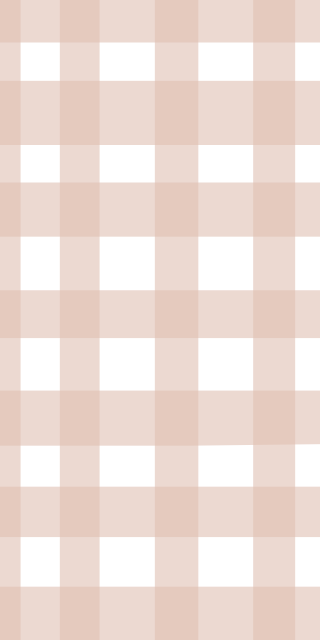
Write a Shadertoy shader that draws this pattern.

```glsl
const vec3 PAPER = vec3(1.0);
const vec3 SINGLE_TINT = vec3(0.925, 0.85, 0.82);
const vec3 CROSSED_TINT = vec3(0.898, 0.793, 0.745);

const int COLUMNS = 4;
const int ROWS = 7;
const float GRID = 384.0; // layout units across the canvas width

// Start and end of each hand-cut band, in layout units
const vec2 COLUMN_SPANS[COLUMNS] = vec2[COLUMNS](
    vec2(-9.0, 24.7), vec2(71.8, 119.5), vec2(185.8, 238.0), vec2(303.8, 354.2));
const vec2 ROW_SPANS[ROWS] = vec2[ROWS](
    vec2(-9.0, 51.0), vec2(97.0, 174.0), vec2(219.0, 284.0), vec2(348.3, 405.7),
    vec2(468.7, 534.8), vec2(584.0, 644.5), vec2(704.0, 780.0));

// Soft coverage of a band between two edges
float band(float position, vec2 span, float blur) {
    vec2 inside = vec2(position - span.x, span.y - position);
    vec2 cover = clamp(inside / blur + 0.5, 0.0, 1.0);
    return cover.x * cover.y;
}

float columnCover(float x, float blur) {
    float cover = 0.0;
    for (int i = 0; i < COLUMNS; i++) {
        cover = max(cover, band(x, COLUMN_SPANS[i], blur));
    }
    return cover;
}

float rowCover(vec2 p, float blur) {
    float cover = 0.0;
    for (int i = 0; i < ROWS; i++) {
        vec2 span = ROW_SPANS[i];
        // One lower edge rises slightly toward the right
        if (i == 4) span.y -= 1.8 * clamp((p.x - 230.0) / 154.0, 0.0, 1.0);
        cover = max(cover, band(p.y, span, blur));
    }
    return cover;
}

// Translucent bands deepen where they cross
vec3 gingham(float column, float row) {
    vec3 whenClear = mix(PAPER, SINGLE_TINT, row);
    vec3 whenCovered = mix(SINGLE_TINT, CROSSED_TINT, row);
    return mix(whenClear, whenCovered, column);
}

void mainImage(out vec4 fragColor, in vec2 fragCoord) {
    vec2 uv = fragCoord / iResolution.xy;
    vec2 p = vec2(uv.x, 2.0 * (1.0 - uv.y)) * GRID; // y runs downward
    vec2 pixel = vec2(1.0, 2.0) * GRID / iResolution.xy;
    float column = columnCover(p.x, pixel.x);
    float row = rowCover(p, pixel.y);
    fragColor = vec4(gingham(column, row), 1.0);
}
```
